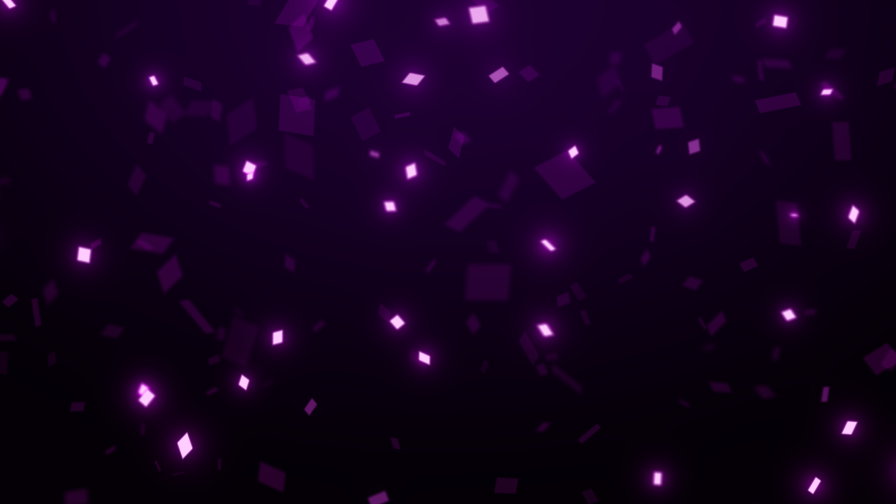
Reproduce this background procedurally as a Shadertoy shader.

```glsl
// Glowing purple confetti drifting over a dark violet backdrop.
// Tilted flakes are soft parallelograms scattered by a sine hash: a dim layer
// of faint paper, then a sparse layer of bright sparks with magenta halos.

const float DIM_COUNT = 125.0;
const float SPARK_COUNT = 42.0;
const float TAU = 6.2831853;

float hash(float id, float channel) {
    return fract(sin(id * 12.9898 + channel * 78.233) * 43758.5453);
}

// Even low-discrepancy spread, loosened by a random jitter.
vec2 scatter(float id, float jitter, float aspect) {
    vec2 offset = vec2(hash(id, 1.0), hash(id, 2.0)) * jitter;
    vec2 cell = fract(id * vec2(0.7549, 0.5698) + offset);
    return mix(vec2(-0.02), vec2(1.02), cell) * vec2(aspect, 1.0);
}

// Coverage of a parallelogram: one side turned by angle, the other
// foreshortened by squash and leaned by skew.
float flake(vec2 d, float size, float angle, float squash, float skew, float blur) {
    float lean = angle + 0.25 * TAU + skew;
    vec2 u = size * vec2(cos(angle), sin(angle));
    vec2 v = size * squash * vec2(cos(lean), sin(lean));
    float area = u.x * v.y - u.y * v.x;
    vec2 local = vec2(d.x * v.y - d.y * v.x, u.x * d.y - u.y * d.x) / area;
    vec2 edge = (abs(local) - 1.0) * abs(area) / vec2(length(v), length(u));
    vec2 cover = 1.0 - smoothstep(vec2(-blur), vec2(blur), edge);
    return cover.x * cover.y;
}

vec3 backdrop(vec2 uv) {
    float d = length((uv - vec2(0.5, 1.0)) * vec2(1.25, 1.0));
    float light = 1.0 - smoothstep(0.1, 1.05, d);
    return mix(vec3(0.014, 0.0, 0.022), vec3(0.112, 0.0, 0.188), light);
}

// Faint, partly defocused paper.
vec3 dimFlakes(vec2 p, float aspect, float pixel) {
    vec3 sum = vec3(0.0);
    for (float id = 1.0; id <= DIM_COUNT; id++) {
        vec2 d = p - scatter(id, 0.6, aspect);
        float size = mix(0.011, 0.046, pow(hash(id, 3.0), 2.5));
        float squash = mix(0.2, 1.0, hash(id, 4.0));
        float skew = mix(-0.5, 0.5, hash(id, 5.0));
        float blur = max(pixel, mix(0.001, 0.009, hash(id, 6.0)));
        float cover = flake(d, size, hash(id, 7.0) * TAU, squash, skew, blur);
        sum += cover * mix(0.35, 1.0, hash(id, 8.0)) * vec3(0.145, 0.004, 0.15);
    }
    return min(sum, vec3(0.21, 0.01, 0.22));
}

// Bright flakes: pale core, saturated rim and a halo.
vec3 addSparks(vec3 color, vec2 p, float aspect, float pixel) {
    for (float i = 1.0; i <= SPARK_COUNT; i++) {
        float id = i + 300.0;
        vec2 d = p - scatter(id, 0.4, aspect);
        float size = mix(0.007, 0.019, hash(id, 3.0));
        float squash = mix(0.4, 1.0, hash(id, 4.0));
        float skew = mix(-0.5, 0.5, hash(id, 5.0));
        float blur = max(pixel, mix(0.0025, 0.006, hash(id, 6.0)));
        float light = smoothstep(-0.15, 0.6, hash(id, 8.0));
        float cover = flake(d, size, hash(id, 7.0) * TAU, squash, skew, blur);
        float halo = exp(-length(d) / (1.3 * size)) * light * light;
        vec3 core = mix(vec3(0.7, 0.06, 0.75), vec3(1.0, 0.8, 1.0), cover * light);
        color += halo * vec3(0.5, 0.01, 0.55);
        color = mix(color, core, cover * mix(0.35, 1.0, light));
    }
    return color;
}

void mainImage(out vec4 fragColor, in vec2 fragCoord) {
    float aspect = iResolution.x / iResolution.y;
    float pixel = 1.0 / iResolution.y;
    vec2 p = fragCoord * pixel;
    vec3 color = backdrop(fragCoord / iResolution.xy);
    color += dimFlakes(p, aspect, pixel);
    color = addSparks(color, p, aspect, pixel);
    fragColor = vec4(min(color, 1.0), 1.0);
}
```
